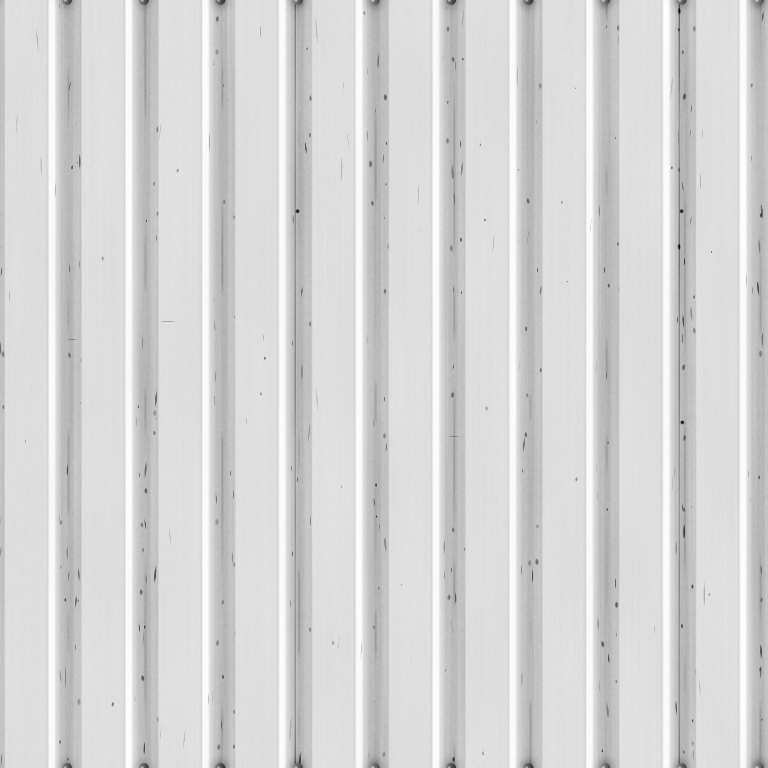
Give the GLSL for this texture, as a three.js fragment shader.

```glsl
// Ten vertical ribs of pale painted sheet metal with screws, seams, streaks and specks.
varying vec2 vUv;

float hash(vec2 p) {
  p = fract(p * vec2(0.1031, 0.1137));
  p += dot(p, p.yx + 33.33);
  return fract((p.x + p.y) * p.x * 37.7);
}

float noise(vec2 p) {
  vec2 i = floor(p), f = fract(p);
  f = f * f * (3.0 - 2.0 * f);
  return mix(mix(hash(i), hash(i + vec2(1.0, 0.0)), f.x),
             mix(hash(i + vec2(0.0, 1.0)), hash(i + 1.0), f.x), f.y);
}

// One slightly tilted mark in some cells of a grid; size holds half width and half length
float marks(vec2 p, vec2 grid, vec2 size, float chance, float seed) {
  vec2 cell = floor(p * grid) + seed;
  vec2 center = 0.2 + 0.6 * vec2(hash(cell + 7.1), hash(cell + 19.7));
  vec2 d = (fract(p * grid) - center) / grid;
  d.x += d.y * 0.24 * (hash(cell + 31.3) - 0.5);
  size *= 0.5 + hash(cell + 43.9);
  float mark = 1.0 - smoothstep(0.4, 1.3, length(d / size));
  return mark * step(hash(cell), chance) * (0.4 + 0.6 * hash(cell + 57.1));
}

// Cross section of one rib and the flat pan to its right
float profile(float x) {
  float shade = mix(0.865, 0.985, smoothstep(-0.005, 0.025, x));
  shade = mix(shade, 0.84, smoothstep(0.07, 0.125, x));
  shade = mix(shade, 0.755, smoothstep(0.12, 0.19, x));
  shade = mix(shade, 0.715, smoothstep(0.19, 0.27, x));
  shade = mix(shade, 0.765, smoothstep(0.31, 0.36, x));
  shade = mix(shade, 0.872, smoothstep(0.427, 0.45, x));
  shade -= 0.025 * smoothstep(0.965, 0.985, x);
  return shade;
}

void main() {
  // One unit is one rib spacing; each cell starts at the bright edge
  vec2 p = vec2(vUv.x * 10.0 - 0.625, vUv.y * 10.0);
  float rib = mod(floor(p.x), 10.0);
  float x = fract(p.x);
  float onRib = smoothstep(0.12, 0.2, x) * (1.0 - smoothstep(0.41, 0.45, x));

  float shade = profile(x);

  // Long streaks, soft clouds and fine grain
  float streak = noise(vec2(p.x * 45.0 + 80.0, p.y * 0.6)) - 0.5;
  float cloud = noise(p * vec2(2.5, 0.8) + 40.0) - 0.5;
  float grain = noise(p * vec2(55.0, 38.0) + 100.0) - 0.5;
  shade += streak * mix(0.012, 0.035, onRib) + cloud * mix(0.012, 0.035, onRib);
  shade += grain * mix(0.012, 0.025, onRib);
  shade += 0.004 * sin(p.y * 1.3 + rib) * sin(p.y * 0.47 + rib * 2.0);

  // Dirt lines running down the rib
  float dirtX = 0.28 + 0.03 * (hash(vec2(rib, 5.0)) - 0.5);
  float dirt = 1.0 - smoothstep(0.004, 0.025, abs(x - dirtX));
  shade -= 0.09 * dirt * smoothstep(0.45, 0.85, noise(vec2(rib * 9.0, p.y * 1.7)));

  // Sheet overlap on every fifth rib, with small rivets
  float seam = step(abs(mod(rib, 5.0) - 3.0), 0.5);
  float seamLine = 1.0 - smoothstep(0.005, 0.015, abs(x - 0.22));
  shade -= seam * seamLine * (0.13 + 0.16 * noise(vec2(rib * 7.0, p.y * 1.2)));
  float rivet = length(vec2(x - 0.25, p.y - 7.25));
  if (rib > 7.0) rivet = min(rivet, length(vec2(x - 0.26, p.y - 4.5)));
  shade = mix(shade, 0.15, seam * (1.0 - smoothstep(0.012, 0.034, rivet)));

  // Specks gather on the ribs; sparse specks and scratches lie on the pans
  vec2 q = p + 20.0;
  float ribSpecks = marks(q, vec2(6.0, 2.0), vec2(0.016, 0.03), 0.28, 3.0)
                  + marks(q, vec2(9.0, 3.0), vec2(0.01, 0.07), 0.13, 37.0);
  float panSpecks = marks(q, vec2(2.0, 2.0), vec2(0.012, 0.022), 0.12, 71.0);
  float scratches = marks(q, vec2(3.0, 1.5), vec2(0.008, 0.11), 0.09, 113.0)
                  + marks(q, vec2(1.0, 0.8), vec2(0.09, 0.007), 0.06, 151.0);
  shade -= 0.42 * onRib * ribSpecks + 0.38 * panSpecks + 0.2 * scratches;

  // Screw heads straddling the top and bottom edges, with stains around them
  float wrapY = mod(p.y + 5.0, 10.0) - 5.0;
  vec2 s = vec2(x - 0.25 - 0.02 * (hash(vec2(rib, 2.0)) - 0.5), wrapY);
  float stain = exp(-dot(s, s) * 90.0) + 0.3 * exp(-s.x * s.x * 500.0 - abs(s.y) * 4.0);
  shade -= 0.22 * stain * (0.6 + 0.6 * hash(vec2(rib, 8.0)));
  float head = 1.0 - smoothstep(0.055, 0.075, length(s));
  float headShade = 0.34 + 0.12 * hash(vec2(rib, 11.0)) - 2.5 * s.x;
  headShade += 0.25 * (1.0 - smoothstep(0.012, 0.03, length(s + vec2(0.02, 0.0))));
  shade = mix(shade, headShade, head);

  gl_FragColor = vec4(vec3(clamp(shade, 0.08, 1.0)), 1.0);
}
```
